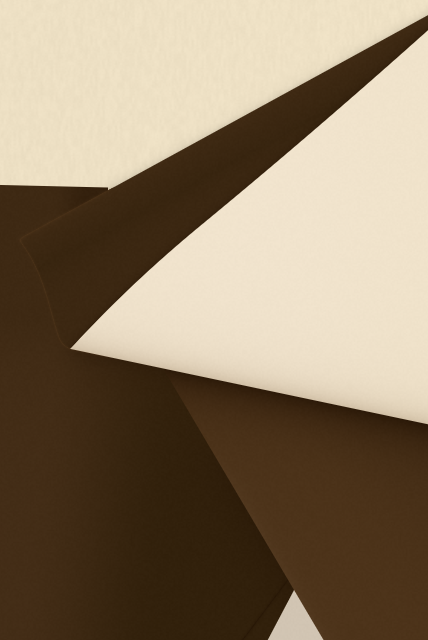
Reproduce this background procedurally as a WebGL 2 fragment shader.

```glsl
#version 300 es
precision highp float;
// Folded cream and brown paper sheets overlapping in soft warm light.

#define ASPECT 0.6667
#define GRAIN 0.012
#define CREAM vec3(0.945, 0.893, 0.805)
#define WALL vec3(0.930, 0.878, 0.768)
#define CREAM_SHADE vec3(0.770, 0.695, 0.590)
#define BROWN vec3(0.300, 0.200, 0.100)
#define UMBER vec3(0.235, 0.155, 0.070)
#define DEEP vec3(0.195, 0.128, 0.045)
#define SHADOW vec3(0.140, 0.075, 0.015)
#define GAP vec3(0.820, 0.770, 0.700)

uniform vec2 u_resolution;
out vec4 fragColor;

float hash(vec2 p) {
  vec3 q = fract(vec3(p.xyx) * 0.1031);
  q += dot(q, q.yzx + 33.33);
  return fract((q.x + q.y) * q.z);
}

float noise(vec2 p) {
  vec2 i = floor(p), f = fract(p);
  f = f * f * (3.0 - 2.0 * f);
  return mix(mix(hash(i), hash(i + vec2(1, 0)), f.x),
             mix(hash(i + vec2(0, 1)), hash(i + vec2(1, 1)), f.x), f.y);
}

// Signed distance to a line; positive below a line running rightward.
float side(vec2 p, vec2 a, vec2 b) {
  vec2 d = normalize(b - a), q = p - a;
  return d.x * q.y - d.y * q.x;
}

float smoothMax(float a, float b, float k) {
  float h = max(k - abs(a - b), 0.0) / k;
  return max(a, b) + 0.25 * h * h * k;
}

// Pixel coverage of the region where d is positive.
float cover(float d) {
  return clamp(0.5 + d * u_resolution.y, 0.0, 1.0);
}

float glow(float d, float width) {
  return exp(-max(d, 0.0) / width);
}

void main() {
  // Canvas height is one unit, y points down.
  vec2 p = gl_FragCoord.xy / u_resolution;
  p = vec2(p.x * ASPECT, 1.0 - p.y);

  // Edges
  float wallEdge = side(p, vec2(0.0, 0.289), vec2(0.169, 0.293));
  float foldTop = side(p, vec2(0.029, 0.374), vec2(0.667, 0.0235));
  float sheetBase = side(p, vec2(0.104, 0.544), vec2(0.667, 0.663));
  float flapEdge = -side(p, vec2(0.258, 0.582), vec2(0.504, 1.0));
  float gapEdge = side(p, vec2(0.417, 1.0), vec2(0.458, 0.922));
  float t = clamp((p.y - 0.374) / 0.17, 0.0, 1.0);
  float foldLeft = p.x - (0.029 + 0.069 * t + 0.065 * t * (1.0 - t) * (1.0 - t));
  float upper = 0.432 - 0.852 * (p.x - 0.215) + 0.1 * (p.x - 0.215) * (0.667 - p.x);
  float lower = 0.432 - 1.07 * (p.x - 0.215);
  float sheetTop = 0.75 * (p.y - smoothMax(upper, lower, 0.025));

  // Wall with a soft rim along the fold
  vec3 color = WALL + 0.015 * (p.x - 0.2);
  color += 0.02 * (noise(p * vec2(260.0, 90.0)) - 0.5);
  color *= 1.0 - 0.10 * glow(-foldTop, 0.006);

  // Large brown backdrop, darkening toward the flap
  float dusk = smoothstep(0.02, 0.25, p.x - 0.10 * (1.0 - p.y));
  vec3 back = mix(BROWN * 0.88, DEEP, dusk);
  back = mix(back, UMBER, 0.75 * glow(p.y - 0.50, 0.07));
  back = mix(back, SHADOW, 0.4 * glow(-flapEdge, 0.035) * smoothstep(0.6, 0.8, p.y));
  back = mix(back, SHADOW, 0.4 * glow(sheetBase, 0.02) * smoothstep(0.08, 0.14, p.x));
  float crease = abs(side(p, vec2(0.378, 1.0), vec2(0.447, 0.908)));
  back = mix(back, SHADOW, 0.7 * glow(crease, 0.0015) * step(0.9, p.y));
  color = mix(color, back, cover(wallEdge) * cover(foldTop + 0.30 * step(p.x, 0.169)));

  // Pale opening at the bottom
  color = mix(color, GAP, cover(gapEdge) * step(0.9, p.y));

  // Lower right flap
  vec3 flap = mix(BROWN, UMBER, 0.4 * smoothstep(0.1, 0.35, flapEdge));
  flap = mix(flap, SHADOW, 0.8 * glow(sheetBase, 0.035));
  flap += 0.02 * glow(flapEdge, 0.012) * smoothstep(0.65, 0.8, p.y);
  color = mix(color, flap, cover(flapEdge) * cover(sheetBase));

  // Dark folded strip
  float foldShape = -smoothMax(smoothMax(-foldTop, -foldLeft, 0.008), sheetBase, 0.015);
  vec3 fold = mix(UMBER, DEEP, 0.45 * glow(abs(foldTop - 0.055), 0.025));
  fold = mix(fold, BROWN, 0.3 * glow(foldTop, 0.012));
  fold = mix(fold, SHADOW, 0.35 * glow(-sheetTop, 0.006));
  color = mix(color, fold, cover(foldShape));
  float rim = glow(abs(foldShape), 0.0012) * (1.0 - smoothstep(0.16, 0.18, p.x));
  color = mix(color, BROWN * 1.15, 0.45 * rim);

  // Cream sheet rolling under at its lower edge
  vec3 sheet = mix(CREAM, WALL, smoothstep(0.40, 0.70, p.x) * 0.3);
  sheet = mix(sheet, CREAM_SHADE, 0.18 * glow(-sheetBase, 0.07));
  sheet = mix(sheet, CREAM_SHADE, 0.65 * glow(-sheetBase, 0.016));
  color = mix(color, sheet, cover(min(sheetTop, -sheetBase)));

  color += GRAIN * (noise(p * 420.0) - 0.5);
  fragColor = vec4(color, 1.0);
}
```
